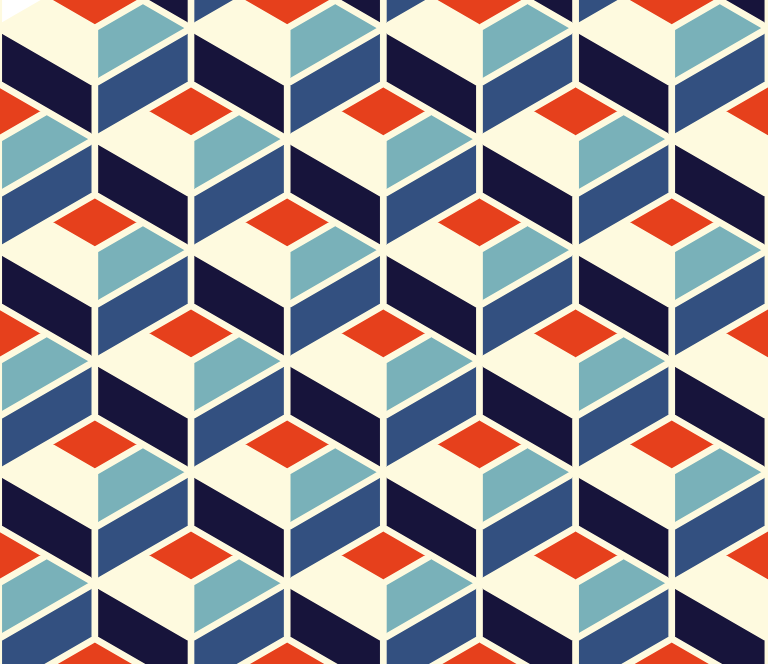
Reproduce this pattern procedurally as a WebGL 1 fragment shader.

```glsl
precision highp float;
// Isometric blocks in staggered columns: each block has a red diamond and a
// teal panel on its cream top, above a navy and a blue side. Every face is an
// intersection of two slabs, inset by a common seam. One side face is bleached.

uniform vec2 u_resolution;

const float UNITS_ACROSS = 27.67;            // canvas width in block units
const vec2 PERIOD = vec2(6.9282, 8.0);       // spacing within one lattice
const vec2 BLOCK_CENTER = vec2(0.0, 2.0);    // block middle below its diamond
const vec2 ORIGIN = vec2(-0.025, 0.05);      // central diamond, from mid canvas
const vec2 BLEACHED_CELL = vec2(-2.0, -2.0);
const float SEAM = 0.121;                    // half the gap between faces
const float COS30 = 0.866025;

const vec3 CREAM = vec3(0.996, 0.98, 0.875);
const vec3 RED   = vec3(0.90, 0.25, 0.11);
const vec3 TEAL  = vec3(0.475, 0.695, 0.725);
const vec3 NAVY  = vec3(0.09, 0.08, 0.23);
const vec3 BLUE  = vec3(0.20, 0.315, 0.50);
const vec3 WHITE = vec3(1.0);

// Signed distance to the strip lo < v < hi.
float slab(float v, float lo, float hi) {
  return max(lo - v, v - hi);
}

// Soft coverage of a face bounded by two slabs, inset by the seam.
float face(float slabA, float slabB, float pixel) {
  float d = max(slabA, slabB) + SEAM;
  return 1.0 - smoothstep(-0.6 * pixel, 0.6 * pixel, d);
}

// Paints one block over base; q is relative to the diamond, y pointing down.
vec3 paintBlock(vec3 base, vec2 q, vec3 rightColor, float pixel) {
  // Distances across the rising and falling isometric edges.
  float rise = COS30 * q.y + 0.5 * q.x;
  float fall = COS30 * q.y - 0.5 * q.x;
  float halfWidth = 0.5 * PERIOD.x;
  float leftHalf = slab(q.x, -halfWidth, 0.0);
  float rightHalf = slab(q.x, 0.0, halfWidth);

  // Top: diamond and panel.
  float diamond = face(slab(rise, -COS30, COS30), slab(fall, -COS30, COS30), pixel);
  float panel = face(max(slab(rise, COS30, 3.0 * COS30), -COS30 - fall), rightHalf, pixel);

  // Sides.
  float leftSide = face(slab(fall, 3.0 * COS30, 5.0 * COS30), leftHalf, pixel);
  float rightSide = face(slab(rise, 3.0 * COS30, 5.0 * COS30), rightHalf, pixel);

  vec3 color = mix(base, RED, diamond);
  color = mix(color, TEAL, panel);
  color = mix(color, NAVY, leftSide);
  return mix(color, rightColor, rightSide);
}

void main() {
  float pixel = UNITS_ACROSS / u_resolution.x;
  vec2 p = (gl_FragCoord.xy - 0.5 * u_resolution) * pixel;
  p = vec2(p.x, -p.y) - ORIGIN;

  // Two interleaved lattices, half a period apart, form the stagger.
  vec3 color = CREAM;
  for (int i = 0; i < 2; i++) {
    float lattice = float(i);
    vec2 h = p - BLOCK_CENTER - 0.5 * lattice * PERIOD;
    vec2 cell = floor(h / PERIOD + 0.5);
    vec2 q = h - cell * PERIOD + BLOCK_CENTER;
    float bleached = step(distance(cell, BLEACHED_CELL) + lattice, 0.5);
    color = paintBlock(color, q, mix(BLUE, WHITE, bleached), pixel);
  }
  gl_FragColor = vec4(color, 1.0);
}
```
